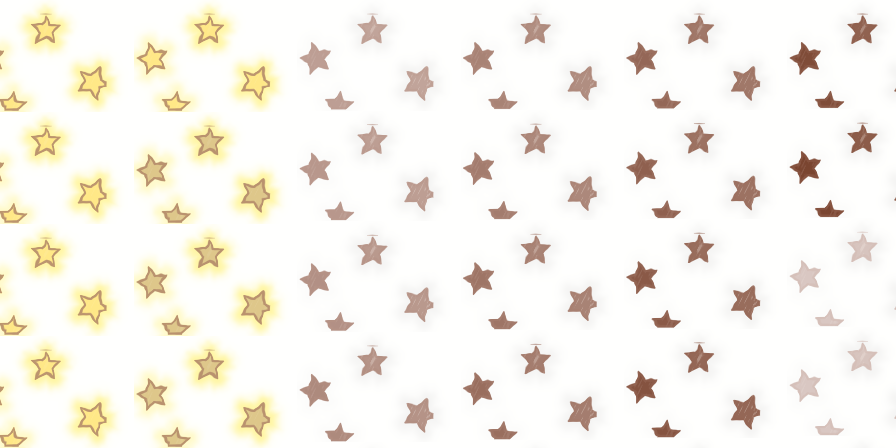
Give the GLSL for this pattern, as a Shadertoy shader.

```glsl
// Rows of hand-drawn stars that fade from glowing yellow through tan to brown
float hash(vec2 p) {
    return fract(sin(dot(p, vec2(127.1, 311.7))) * 43758.5);
}

float noise(vec2 p) {
    vec2 i = floor(p), f = fract(p);
    f = f * f * (3.0 - 2.0 * f);
    return mix(mix(hash(i), hash(i + vec2(1, 0)), f.x),
               mix(hash(i + vec2(0, 1)), hash(i + vec2(1, 1)), f.x), f.y);
}

// Signed distance to a rounded five-pointed star; y points down, turn is clockwise
float starDistance(vec2 p, float radius, float turn) {
    const float HALF_STEP = 0.628319;
    float a = atan(p.x, -p.y) - turn;
    a = abs(mod(a + HALF_STEP, 2.0 * HALF_STEP) - HALF_STEP);
    vec2 fromTip = length(p) * vec2(cos(a), sin(a)) - vec2(radius, 0.0);
    vec2 edge = 0.5 * radius * vec2(cos(HALF_STEP), sin(HALF_STEP)) - vec2(radius, 0.0);
    float along = clamp(dot(fromTip, edge) / dot(edge, edge), 0.0, 1.0);
    float side = edge.x * fromTip.y - edge.y * fromTip.x;
    return -sign(side) * length(fromTip - edge * along) - 0.7;
}

void mainImage(out vec4 fragColor, in vec2 fragCoord) {
    // The canvas is 384 units high, measured from the top
    float unit = 384.0 / iResolution.y;
    vec2 p = vec2(fragCoord.x, iResolution.y - fragCoord.y) * unit;
    float soft = max(0.7 * unit, 0.5);

    // Tiles; the brown columns are slightly tighter
    float column = floor((p.x + 25.0) / 140.0);
    float rowHeight = column < 2.0 ? 96.0 : 95.7 - 0.44 * column;
    float row = floor(p.y / rowHeight);
    vec2 tile = vec2(p.x + 25.0 - 140.0 * column, p.y - rowHeight * row);

    // Colours by stage
    float stage = (column - 2.0) * 4.0 + row;
    bool glowing = stage < 0.0;
    bool yellow = stage < -3.5;
    vec3 fill = mix(vec3(0.74, 0.62, 0.58), vec3(0.48, 0.27, 0.19), stage / 13.0);
    if (stage > 13.5) fill = vec3(0.85, 0.78, 0.76);
    if (glowing) fill = yellow ? vec3(1.0, 0.91, 0.53) : vec3(0.87, 0.78, 0.54);
    vec3 ink = glowing ? vec3(0.71, 0.55, 0.42) : mix(fill, vec3(0.76, 0.6, 0.54), 0.25);
    vec3 haloColour = glowing ? vec3(1.0, 0.95, 0.52) : vec3(0.7, 0.69, 0.69);

    // Centre, radius and turn of each star
    vec4 stars[4] = vec4[4](vec4(16.0, 50.5, 13.8, -0.25), vec4(35.3, 90.5, 12.0, 0.08),
                            vec4(64.4, 26.0, 13.0, 0.03), vec4(105.0, 71.0, 14.5, 0.42));
    vec3 colour = vec3(1.0, 1.0, 0.995);
    vec2 wobble = vec2(noise(tile * 0.22), noise(tile * 0.22 + 40.0)) - 0.5;

    for (int i = 0; i < 4; i++) {
        vec4 s = stars[i];
        vec2 v = tile - s.xy;
        float d = starDistance(v + 2.2 * wobble, s.z, s.w);
        bool sketchy = i > 1;
        // One star is cropped at its right, all at the tile foot
        if (i == 3) d = max(d, v.x - 11.5 - wobble.y);
        d = max(d, tile.y - rowHeight + 1.0);

        // Halo
        float reach = max(d, 0.0) / (glowing ? 7.5 : 8.0);
        float strength = glowing ? (sketchy ? 0.72 : 0.42) : (sketchy ? 0.13 : 0.04);
        colour = mix(colour, haloColour, strength * exp(-reach * reach));

        // Body with chalky strokes
        vec2 strokes = vec2(v.x + 0.5 * v.y, v.y - 0.5 * v.x) * vec2(0.7, 0.16);
        float chalk = smoothstep(0.5, 0.9, noise(strokes + float(i) * 9.0));
        float pale = glowing ? 0.08 : (sketchy ? 0.3 : 0.1);
        vec3 body = mix(fill, vec3(1.0, 0.97, 0.95), pale * chalk);
        if (!glowing && sketchy) body = mix(body, vec3(0.82, 0.73, 0.69), 0.2);

        // Uneven outline
        float width = 0.85 + 0.5 * noise(tile * 0.35 + 7.0);
        float line = 1.0 - smoothstep(-soft, soft, abs(d + 1.0) - width);
        body = mix(body, ink, line * (glowing ? 0.9 : 0.6));
        colour = mix(colour, body, 1.0 - smoothstep(-soft, soft, d));
    }

    // Thin dash above the upright star
    vec2 dash = abs(tile - vec2(64.4, 12.0 + 0.5 * wobble.x));
    float dashDistance = max(dash.x - 4.5, dash.y - 0.45 + 0.06 * dash.x);
    colour = mix(colour, ink, 0.7 * (1.0 - smoothstep(-soft, soft, dashDistance)));

    fragColor = vec4(colour, 1.0);
}
```
